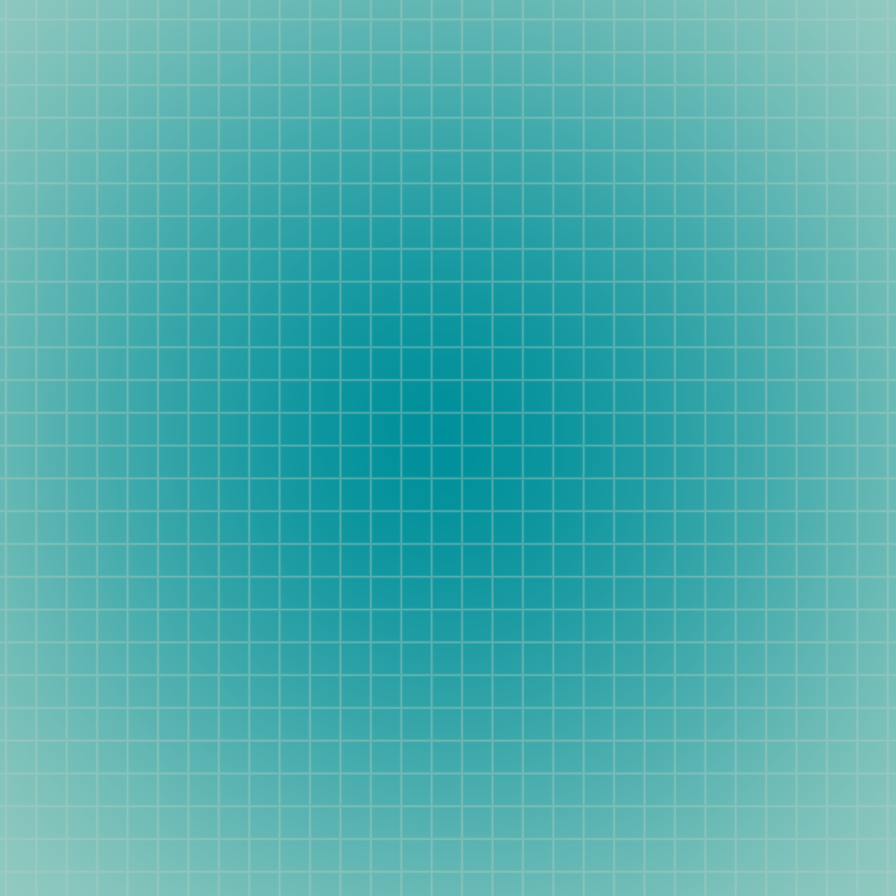
A WebGL 2 fragment shader for this background:

```glsl
#version 300 es
precision highp float;

uniform vec2 u_resolution;
out vec4 outColor;

// Soft coverage of evenly spaced lines along each axis
vec2 gridLines(vec2 uv, vec2 origin, vec2 spacing) {
    vec2 dist = abs(fract((uv - origin) / spacing + 0.5) - 0.5) * spacing;
    vec2 width = max(vec2(0.0013), 0.6 / u_resolution);
    return exp(-dist * dist / (width * width));
}

void main() {
    vec2 uv = gl_FragCoord.xy / u_resolution;

    // Deep teal glow, slightly tilted, fading to pale sea green
    vec2 p = uv - vec2(0.492, 0.510);
    float radius = sqrt(dot(p, p) + 0.06 * p.x * p.y) / 0.8;
    float fade = mix(smoothstep(0.0, 1.0, radius), radius, 0.15);
    vec3 color = mix(vec3(0.0, 0.565, 0.61), vec3(0.595, 0.80, 0.757), fade);

    // Pale grid with cells a little taller than wide
    vec2 lines = gridLines(uv, vec2(0.0066, 0.0270), vec2(0.03394, 0.03659));
    float coverage = max(lines.x, lines.y);
    color = mix(color, vec3(0.70, 0.81, 0.76), 0.42 * coverage);

    outColor = vec4(color, 1.0);
}
```
